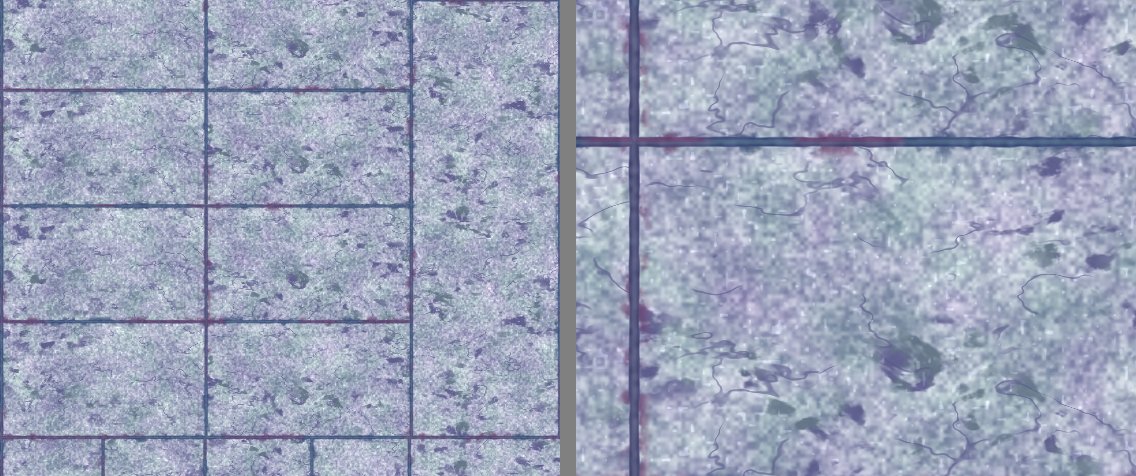
Left: the whole. Right: its middle third, enlarged.
Give the GLSL for this texture, as a Shadertoy shader.

```glsl
const float JOINT_HALF = 0.0029;
const float COURSE_TOP = 0.069;    // top of the low bottom course
const float ROW_PITCH = 0.2066;
const float PANEL_TOP = 0.8503;
const float PANEL_REPEAT = 0.385;  // stone pattern period in the tall panel
const float COLUMNS[4] = float[4](0.003, 0.368, 0.7345, 0.9995);
const float COURSE[5] = float[5](0.003, 0.184, 0.366, 0.557, 0.731);

const vec3 PALE = vec3(0.79, 0.82, 0.87);
const vec3 SHADE = vec3(0.48, 0.52, 0.64);
const vec3 VIOLET = vec3(0.35, 0.35, 0.54);
const vec3 SLATE = vec3(0.38, 0.45, 0.52);
const vec3 NAVY = vec3(0.24, 0.31, 0.48);
const vec3 TEAL = vec3(0.32, 0.41, 0.54);
const vec3 PLUM = vec3(0.42, 0.27, 0.44);

float hash(ivec2 cell) {
    uvec2 v = uvec2(cell) * 1664525u + 1013904223u;
    v.x += v.y * 1664525u;
    v.y += v.x * 1664525u;
    v ^= v >> 16u;
    v.x += v.y * 1664525u;
    v.x ^= v.x >> 16u;
    return float(v.x & 65535u) / 65535.0;
}

float noise(vec2 p) {
    ivec2 i = ivec2(floor(p));
    vec2 f = fract(p);
    f = f * f * (3.0 - 2.0 * f);
    float low = mix(hash(i), hash(i + ivec2(1, 0)), f.x);
    float high = mix(hash(i + ivec2(0, 1)), hash(i + ivec2(1, 1)), f.x);
    return mix(low, high, f.y);
}

float fbm(vec2 p) {
    float sum = 0.0, amp = 0.5;
    for (int i = 0; i < 4; i++) {
        sum += amp * noise(p);
        p = mat2(1.6, 1.2, -1.2, 1.6) * p + 7.3;
        amp *= 0.5;
    }
    return sum / 0.9375;
}

// Narrows the span (lower, upper) around x by one joint
void narrow(float x, float joint, inout vec2 span) {
    if (x >= joint) span.x = max(span.x, joint);
    else span.y = min(span.y, joint);
}

// Slab holding p, as its x span and y span
void findSlab(vec2 p, out vec2 spanX, out vec2 spanY) {
    spanX = vec2(-1.0, 2.0);
    spanY = vec2(-1.0, COURSE_TOP);
    if (p.y < COURSE_TOP) {
        for (int i = 0; i < 5; i++) narrow(p.x, COURSE[i], spanX);
        return;
    }
    for (int i = 0; i < 4; i++) narrow(p.x, COLUMNS[i], spanX);
    if (p.x < COLUMNS[2]) {
        float row = floor((p.y - COURSE_TOP) / ROW_PITCH);
        spanY = COURSE_TOP + ROW_PITCH * vec2(row, row + 1.0);
    } else {
        spanY = vec2(COURSE_TOP, 2.0);
        narrow(p.y, PANEL_TOP, spanY);
    }
}

vec3 stone(vec2 q, float rowShift) {
    // Broad mottling with fine crystal grain
    vec2 warp = 0.012 * vec2(noise(q * 30.0), noise(q * 30.0 + 40.0));
    float cloud = fbm((q + warp) * vec2(20.0, 30.0));
    float grain = 0.5 * noise(q * 230.0) + 0.5 * noise(q * 410.0 + 9.0);
    float tone = 0.57 + 0.95 * (cloud - 0.5) + 1.25 * (grain - 0.5);
    vec3 col = mix(SHADE, PALE, clamp(tone, 0.0, 1.15));

    // Lilac and grey-green drift
    float hue = fbm(q * 38.0 + 60.0);
    col += (hue - 0.5) * vec3(0.09, -0.05, 0.08);

    // Dark mineral flecks gathered in patches
    float patches = smoothstep(0.38, 0.68, fbm(q * vec2(13.0, 22.0) + 25.0 + rowShift));
    float fleck = smoothstep(0.54, 0.70, fbm((q + warp) * vec2(62.0, 95.0) + 80.0));
    vec3 fleckColor = mix(SLATE, VIOLET, smoothstep(0.40, 0.56, hue));
    col = mix(col, fleckColor, 0.9 * fleck * patches);

    // Short ragged cracks, mostly lengthwise
    float crack = abs(fbm((q + warp) * vec2(22.0, 44.0) + 130.0) - 0.5);
    float broken = smoothstep(0.5, 0.68, noise(q * vec2(34.0, 48.0) + 15.0));
    col = mix(col, VIOLET, 0.6 * broken * (1.0 - smoothstep(0.004, 0.024, crack)));

    // Bright crystals
    return col + 0.13 * smoothstep(0.80, 0.97, noise(q * 290.0 + 31.0));
}

void mainImage(out vec4 fragColor, in vec2 fragCoord) {
    vec2 p = fragCoord / iResolution.x;
    float px = 1.0 / iResolution.x;
    vec2 spanX, spanY;
    findSlab(p, spanX, spanY);

    // Rows share one stone per column, with a slight shift on alternate rows
    vec2 q = p - vec2(spanX.x, max(spanY.x, 0.0));
    float row = floor((p.y - COURSE_TOP) / ROW_PITCH);
    bool panel = p.x > COLUMNS[2] && p.y > COURSE_TOP;
    if (panel) q.y = mod(q.y, PANEL_REPEAT);
    float rowShift = panel ? 0.0 : 0.35 * mod(row, 2.0);
    vec3 col = stone(q + vec2(floor(spanX.x * 9.0) * 1.7 + 3.0, 1.0), rowShift);

    // Chipped, stained rim beside the joints
    float side = min(p.x - spanX.x, spanX.y - p.x);
    float level = min(p.y - spanY.x, spanY.y - p.y);
    float edge = min(side, level);
    float chips = smoothstep(0.50, 0.72, fbm(p * 85.0 + 11.0));
    float stain = smoothstep(0.44, 0.62, noise(p * vec2(16.0, 21.0) + 5.0));
    col = mix(col, mix(NAVY, PLUM, stain), 0.75 * chips * (1.0 - smoothstep(0.003, 0.012, edge)));

    // Joint: dark borders, teal core, plum upper lip on level joints
    float width = JOINT_HALF + 0.0010 * (noise(p * 120.0) - 0.5);
    vec3 joint = mix(TEAL, NAVY, smoothstep(0.0005, 0.0022, edge));
    float lip = level < side ? (p.y - spanY.x < spanY.y - p.y ? 0.8 : 0.35) : 0.3;
    joint = mix(joint, PLUM, lip * stain);
    joint += 0.08 * (noise(p * 260.0) - 0.5);
    col = mix(joint, col, smoothstep(width - px, width + px, edge));

    fragColor = vec4(clamp(col, 0.0, 1.0), 1.0);
}
```
